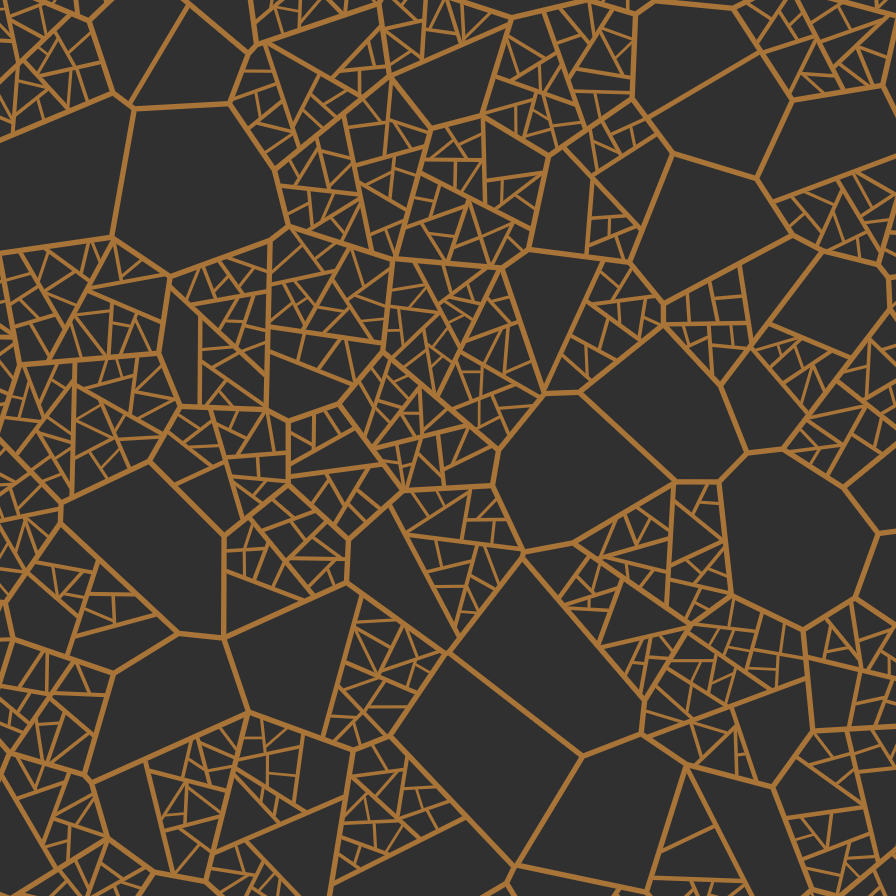
This pattern is drawn by a WebGL 1 fragment shader. Its source:

```glsl
precision highp float;
uniform vec2 u_resolution;

const vec3 GROUND = vec3(0.188, 0.188, 0.188);
const vec3 LINE = vec3(0.66, 0.455, 0.22);
const float CELLS = 7.0;          // cells across the canvas
const float JITTER = 0.86;        // irregularity of the cell seeds
const float HALF_THICK = 0.0030;  // half width of cell borders, canvas units
const float HALF_THIN = 0.0015;   // half width of the finest cracks
const float STOP_CHANCE = 0.20;   // chance that a whole cell stays undivided
const float STOP_FALLOFF = 0.78;  // change of that chance per level
const float MIN_SPAN = 0.32;      // shorter pieces stay whole, cell units
const float TILT = 1.0;           // range of random crack tilt, radians
const float PI = 3.14159265;
const int LEVELS = 6;
const int NEIGHBOURS = 25;
const int EDGES = 31;             // NEIGHBOURS + LEVELS

// Half-planes dot(xy, point) <= z that bound the current piece
vec3 edges[EDGES];

float hash(vec2 p) {
  vec3 q = fract(p.xyx * vec3(0.1031, 0.1030, 0.0973));
  q += dot(q, q.yzx + 33.33);
  return fract((q.x + q.y) * q.z);
}

vec2 seedOf(vec2 cell) {
  vec2 r = vec2(hash(cell + 31.7), hash(cell + 74.3));
  return cell + 0.5 + JITTER * (r - 0.5);
}

vec2 gridOffset(int k) {
  float row = floor((float(k) + 0.5) / 5.0);
  return vec2(float(k) - 5.0 * row, row) - 2.0;
}

vec2 heading(float angle) {
  return vec2(cos(angle), sin(angle));
}

// Signed distances from a point to both ends of the piece along a direction
vec2 reach(vec2 point, vec2 dir) {
  vec2 ends = vec2(-2.0, 2.0);
  for (int i = 0; i < EDGES; i++) {
    float rate = dot(edges[i].xy, dir);
    float room = edges[i].z - dot(edges[i].xy, point);
    if (rate > 0.0001) ends.y = min(ends.y, room / rate);
    else if (rate < -0.0001) ends.x = max(ends.x, room / rate);
  }
  return ends;
}

void main() {
  vec2 p = gl_FragCoord.xy / u_resolution.y * CELLS;

  // Nearest seed
  vec2 home = floor(p);
  vec2 cell = home;
  float nearest = 100.0;
  for (int k = 0; k < NEIGHBOURS; k++) {
    vec2 candidate = home + gridOffset(k);
    float d = distance(p, seedOf(candidate));
    if (d < nearest) {
      nearest = d;
      cell = candidate;
    }
  }

  // Voronoi borders of the cell
  vec2 centre = seedOf(cell);
  float border = 100.0;
  for (int k = 0; k < EDGES; k++) {
    edges[k] = vec3(0.0, 0.0, 1.0);
    if (k < NEIGHBOURS && k != 12) {
      vec2 other = seedOf(cell + gridOffset(k));
      vec2 normal = normalize(other - centre);
      edges[k] = vec3(normal, dot(normal, 0.5 * (other + centre)));
      border = min(border, edges[k].z - dot(normal, p));
    }
  }
  float dist = border / CELLS - HALF_THICK;

  // Split the piece around the pixel again and again
  float path = 1.0;
  float stopChance = STOP_CHANCE;
  for (int level = 0; level < LEVELS; level++) {
    vec2 key = cell + path * vec2(17.3, 9.1);
    if (hash(key + 5.1) < stopChance) break;

    // Centre the point and find the longest direction
    float longest = 0.0;
    float axis = 0.0;
    float start = PI * hash(key + 12.9);
    for (int k = 0; k < 4; k++) {
      float angle = start + float(k) * PI * 0.25;
      vec2 ends = reach(centre, heading(angle));
      centre += heading(angle) * 0.5 * (ends.x + ends.y);
      if (ends.y - ends.x > longest) {
        longest = ends.y - ends.x;
        axis = angle;
      }
    }
    if (longest < MIN_SPAN) break;

    // Crack across the long axis
    vec2 normal = heading(axis + TILT * (hash(key + 48.6) - 0.5));
    float offset = dot(p - centre, normal);
    float side = offset < 0.0 ? -1.0 : 1.0;
    float halfWidth = mix(HALF_THICK, HALF_THIN, float(level + 1) / float(LEVELS));
    dist = min(dist, abs(offset) / CELLS - halfWidth);

    // Continue in the half that holds the pixel
    vec2 inward = side * normal;
    edges[NEIGHBOURS + level] = vec3(-inward, -dot(inward, centre));
    centre += inward * 0.5 * reach(centre, inward).y;
    path = 2.0 * path + step(0.0, side);
    stopChance *= STOP_FALLOFF;
  }

  float ink = clamp(0.5 - dist * u_resolution.y, 0.0, 1.0);
  gl_FragColor = vec4(mix(GROUND, LINE, ink), 1.0);
}
```
